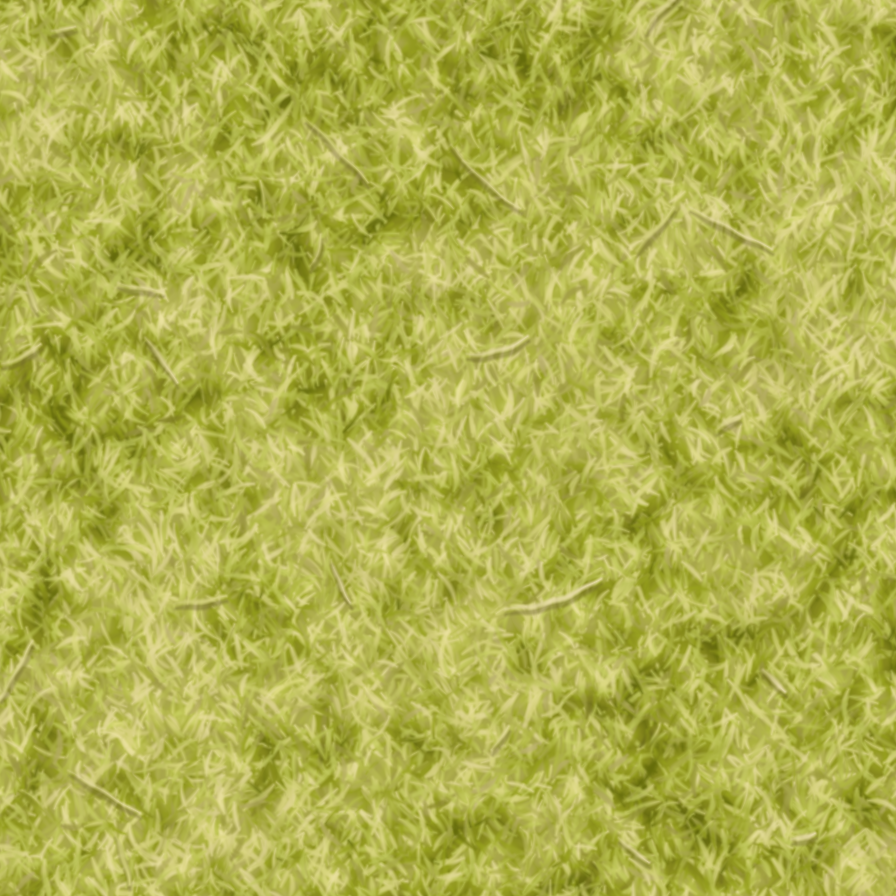
A Shadertoy shader for this texture:

```glsl
const vec3 SHADE = vec3(0.41, 0.44, 0.04);
const vec3 MOSS  = vec3(0.54, 0.56, 0.10);
const vec3 LEAF  = vec3(0.59, 0.63, 0.11);
const vec3 DRY   = vec3(0.67, 0.67, 0.30);
const vec3 GRASS = vec3(0.67, 0.70, 0.24);
const vec3 LIGHT = vec3(0.75, 0.78, 0.36);
const vec3 PALE  = vec3(0.83, 0.82, 0.48);
const vec3 STRAW = vec3(0.92, 0.87, 0.69);
const vec3 THATCH = vec3(0.74, 0.70, 0.43);
const vec3 EARTH = vec3(0.50, 0.45, 0.20);

const int   BLADE_LAYERS  = 8;
const float BLADE_CELLS   = 31.0;   // cells across the canvas in the lowest layer
const float BLADE_WIDTH   = 0.0027; // half width, canvas units
const float BLADE_OPACITY = 0.78;
const float BLADE_LEAN    = 1.9;    // spread of directions about upright, radians
const float TONE_SPREAD   = 1.08;
const float TONE_BIAS     = 0.085;
const float PATCH_TONE    = 0.18;
const float CLUMP_TONE    = 0.38;
const float TUFT_TONE     = 0.55;
const float DRIFT_LIGHT   = 0.13;   // brightness that follows the drift
const float DRY_AMOUNT    = 0.45;
const float CLUMP_CELLS   = 11.0;
const float TUFT_CELLS    = 24.0;
const float STRAW_CELLS   = 8.0;
const float STRAW_WIDTH   = 0.0025;
const float STRAW_CHANCE  = 0.42;
const float SOFT_EDGE     = 0.0025;

vec4 hash4(vec2 cell, float seed) {
    vec4 h = fract(vec4(cell.xyx, seed + 0.37) * vec4(0.1031, 0.1030, 0.0973, 0.1099));
    h += dot(h, h.wzxy + 33.33);
    return fract((h.xxyz + h.yzzw) * h.zywx);
}

// Distance to the nearest scattered point, in cells
float cellular(vec2 p, float seed) {
    vec2 cell = floor(p);
    float nearest = 2.0;
    for (int y = -1; y <= 1; y++)
    for (int x = -1; x <= 1; x++) {
        vec2 c = cell + vec2(x, y);
        nearest = min(nearest, length(c + hash4(c, seed).xy - p));
    }
    return nearest;
}

// Broad drift between lush and dry turf
float patches(vec2 uv) {
    vec2 p = uv + 0.05 * sin(uv.yx * 13.0 + vec2(0.4, 2.1));
    return 0.40 * sin(p.x * 5.0 - p.y * 6.0 + 1.6)
         + 0.35 * sin(p.x * 17.0 + p.y * 12.0 + 2.6)
         + 0.35 * sin(p.y * 31.0 - p.x * 19.0);
}

vec3 turfColour(float tone) {
    vec3 c = mix(SHADE, MOSS, smoothstep(-0.12, 0.08, tone));
    c = mix(c, LEAF,  smoothstep(0.08, 0.22, tone));
    c = mix(c, DRY,   smoothstep(0.22, 0.38, tone));
    c = mix(c, GRASS, smoothstep(0.38, 0.56, tone));
    c = mix(c, LIGHT, smoothstep(0.56, 0.78, tone));
    c = mix(c, PALE,  smoothstep(0.78, 0.98, tone));
    return mix(c, STRAW, 0.6 * smoothstep(1.0, 1.3, tone));
}

// Bent, tapering stroke: x = coverage, y = position from root (-1) to tip (1)
vec2 stroke(vec2 p, float angle, float halfLength, float halfWidth, float bend) {
    float s = sin(angle), c = cos(angle);
    p = vec2(c * p.x - s * p.y, s * p.x + c * p.y);
    float u = clamp(p.y / halfLength, -1.0, 1.0);
    p.x += bend * halfLength * (u * u - 0.4);
    float width = halfWidth * (1.0 - 0.5 * u * u);
    float d = length(vec2(p.x, p.y - u * halfLength)) - width;
    return vec2(1.0 - smoothstep(-SOFT_EDGE, SOFT_EDGE, d), u);
}

vec3 addBlades(vec3 colour, vec2 uv, float layer, float drift, float dryness) {
    float cells = BLADE_CELLS + 1.7 * layer;
    vec2 p = uv * cells + layer * vec2(3.37, 5.71);
    vec2 cell = floor(p);
    for (int y = -1; y <= 1; y++)
    for (int x = -1; x <= 1; x++) {
        vec2 c = cell + vec2(x, y);
        vec4 place = hash4(c, layer + 1.0);
        vec4 look = hash4(c, layer + 21.0);
        float angle = (place.z - 0.5) * BLADE_LEAN;
        if (look.w > 0.75) angle += 1.57;
        vec2 blade = stroke((p - c - place.xy) / cells, angle,
                            mix(0.35, 0.85, place.w) / cells,
                            BLADE_WIDTH * mix(0.7, 1.25, look.y), (look.z - 0.5) * 0.5);
        float tone = 0.5 + (look.x - 0.5) * TONE_SPREAD + drift + 0.09 * blade.y;
        vec3 tint = mix(turfColour(tone), THATCH, dryness * look.z);
        tint = mix(tint, EARTH, 0.4 * step(0.95, look.y));
        colour = mix(colour, tint, BLADE_OPACITY * blade.x);
    }
    return colour;
}

// Sparse dead stalks, each with a soft shadow beneath
vec3 addStraws(vec3 colour, vec2 uv) {
    vec2 p = uv * STRAW_CELLS;
    vec2 cell = floor(p);
    for (int y = -1; y <= 1; y++)
    for (int x = -1; x <= 1; x++) {
        vec2 c = cell + vec2(x, y);
        vec4 place = hash4(c, 51.0);
        vec4 look = hash4(c, 71.0);
        if (look.x > STRAW_CHANCE) continue;
        vec2 q = (p - c - place.xy) / STRAW_CELLS;
        q += 0.0008 * sin(q.yx * 170.0 + look.zw * 6.0);
        float angle = 1.57 + (place.z - 0.5) * 2.6;
        float size = mix(0.10, 0.50, place.w * place.w) / STRAW_CELLS;
        float bend = (look.z - 0.5) * 0.3;
        float shadow = stroke(q + vec2(-0.001, 0.006), angle, size, STRAW_WIDTH * 1.4, bend).x;
        vec2 stalk = stroke(q, angle, size, STRAW_WIDTH * mix(0.6, 1.2, look.y), bend);
        colour = mix(colour, EARTH * 0.85, 0.4 * shadow);
        colour = mix(colour, mix(PALE, STRAW, look.w), (0.75 + 0.25 * stalk.y) * stalk.x);
    }
    return colour;
}

void mainImage(out vec4 fragColor, in vec2 fragCoord) {
    vec2 uv = fragCoord / iResolution.y;
    float broad = patches(uv);
    vec2 warped = uv + 0.008 * sin(uv.yx * 61.0 + vec2(1.0, 3.0));
    float clump = cellular(warped * CLUMP_CELLS, 81.0) - 0.5;
    float tuft = cellular(warped * TUFT_CELLS, 91.0) - 0.5;
    float drift = PATCH_TONE * broad - CLUMP_TONE * clump - TUFT_TONE * tuft;
    float dryness = DRY_AMOUNT * smoothstep(-0.2, 0.8, broad - clump);
    float tone = TONE_BIAS + drift;
    vec3 colour = mix(turfColour(0.12 + tone), EARTH, 0.15);
    for (int i = 0; i < BLADE_LAYERS; i++)
        colour = addBlades(colour, uv, float(i), tone + 0.012 * float(i) - 0.03, dryness);
    colour *= 1.0 + DRIFT_LIGHT * drift;
    fragColor = vec4(addStraws(colour, uv), 1.0);
}
```
